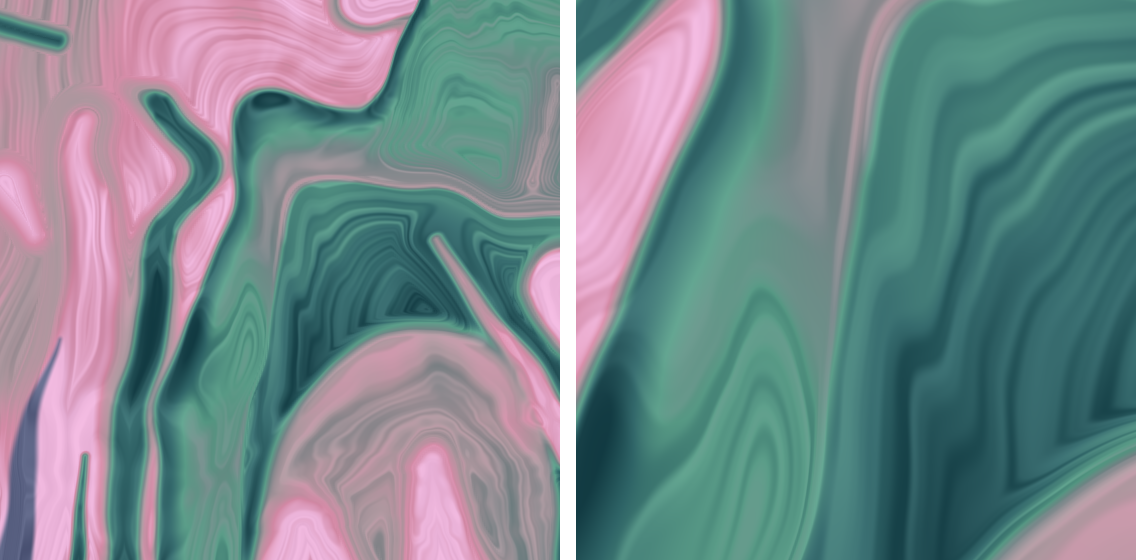
Left: the whole. Right: its middle third, enlarged.
Give the GLSL for this background, as a WebGL 2 fragment shader.

```glsl
#version 300 es
precision highp float;
// Poured marble paint: pink and rose folds around green, teal and grey flows.
#define WARP 0.055
#define SWIRL 0.13
#define VARIATION 2.0
#define STREAK_FREQ 75.0
#define HAIR_FREQ 210.0
#define STREAK_TONE 0.75
#define HAIR_TONE 0.45
#define HAIR_LIGHT 0.07
#define SAMPLES 2

uniform vec2 u_resolution;
out vec4 fragColor;

// Paint tones, ordered as they blend into each other
const vec3 PAINT[7] = vec3[7](
    vec3(0.11, 0.27, 0.30),   // deep teal
    vec3(0.22, 0.43, 0.44),   // teal
    vec3(0.36, 0.62, 0.54),   // green
    vec3(0.46, 0.52, 0.53),   // grey
    vec3(0.68, 0.59, 0.62),   // mauve
    vec3(0.83, 0.54, 0.65),   // rose
    vec3(0.92, 0.70, 0.85));  // pink
const vec3 SLATE = vec3(0.34, 0.37, 0.50);

float hash(vec2 p) {
    vec3 q = fract(p.xyx * 0.1031);
    q += dot(q, q.yzx + 33.33);
    return fract((q.x + q.y) * q.z);
}

float noise(vec2 p) {
    vec2 i = floor(p), f = fract(p);
    f = f * f * (3.0 - 2.0 * f);
    return mix(mix(hash(i), hash(i + vec2(1, 0)), f.x),
               mix(hash(i + vec2(0, 1)), hash(i + vec2(1, 1)), f.x), f.y);
}

float fbm(vec2 p) {
    float sum = 0.0, amp = 0.53;
    for (int i = 0; i < 4; i++) {
        sum += amp * noise(p);
        p = mat2(1.6, 1.2, -1.2, 1.6) * p + 7.3;
        amp *= 0.5;
    }
    return sum;
}

float smoothMax(float a, float b, float k) {
    float h = max(k - abs(a - b), 0.0) / k;
    return max(a, b) + h * h * k * 0.25;
}

// Distance to a tapered stroke
float stroke(vec2 p, vec2 a, vec2 b, float ra, float rb) {
    vec2 v = b - a;
    float t = clamp(dot(p - a, v) / dot(v, v), 0.0, 1.0);
    return length(p - a - v * t) - mix(ra, rb, t);
}

// Lays a shape over the paint; x is the tone, y the streak coordinate
void pour(inout vec2 paint, float d, float tone, float soft) {
    paint = mix(paint, vec2(tone, d), smoothstep(soft, -soft, d));
}

vec3 marble(vec2 uv) {
    vec2 p = uv + WARP * (vec2(noise(uv * 4.0 + 3.0), noise(uv * 4.0 + 19.0)) - 0.5);
    p += 0.3 * WARP * (vec2(noise(uv * 11.0 + 31.0), noise(uv * 11.0 + 47.0)) - 0.5);
    vec2 curl = vec2(noise(p * 3.0 + 5.0), noise(p * 3.0 + 11.0));
    float swirl = fbm(p * 2.6 + 1.9 * curl) - 0.5;
    float fold = fbm(vec2(p.x * 7.0, p.y * 2.3) + 2.2 * curl) - 0.5;
    float vary = VARIATION * swirl;

    // Outlines of the large flows
    float shore = 0.29 + 0.14 * smoothstep(0.28, 0.68, p.y);
    float crest = 0.84 - 0.04 * exp(-pow((p.x - 0.62) / 0.07, 2.0))
                + 0.24 * smoothstep(0.63, 0.80, p.x);
    float green = smoothMax(shore - p.x, p.y - crest, 0.10);
    float bank = 0.455 + 0.065 * smoothstep(0.1, 0.6, p.y);
    float brow = 0.67 - 0.045 * smoothstep(0.75, 0.9, p.x);
    float basin = smoothMax(bank - p.x, p.y - brow, 0.08);
    float dome = (length((p - vec2(0.745, 0.0)) / vec2(0.265, 0.42)) - 1.0) * 0.27;
    float upper = smoothstep(0.35, 0.65, p.y);

    // Rose ground with pale columns
    vec2 paint = vec2(4.95 + 3.6 * fold, green);
    float column = stroke(p, vec2(0.16, 0.79), vec2(0.12, -0.05), 0.022, 0.085);
    pour(paint, column - 0.025, 4.2 + vary, 0.025);
    pour(paint, column, 5.9 + 0.8 * vary, 0.02);
    pour(paint, stroke(p, vec2(0.02, 0.68), vec2(0.05, 0.58), 0.04, 0.02), 5.9, 0.03);
    float cap = stroke(p, vec2(0.66, 1.02), vec2(0.75, 1.04), 0.055, 0.055);
    pour(paint, cap - 0.018, 3.3, 0.016);
    pour(paint, cap, 6.0, 0.008);

    // Narrow dark river and side blades
    float bend = 0.23 + 0.03 * smoothstep(0.0, 0.5, p.y)
               + 0.12 * exp(-pow((p.y - 0.70) / 0.1, 2.0));
    float river = smoothMax(0.8 * abs(p.x - bend) - 0.023, p.y - 0.84, 0.03);
    pour(paint, river - 0.016, 3.9 + vary, 0.016);
    pour(paint, river, 0.5 + vary, 0.009);
    pour(paint, stroke(p, vec2(-0.02, 0.97), vec2(0.11, 0.935), 0.014, 0.014), 0.5, 0.014);
    pour(paint, stroke(p, vec2(0.14, -0.02), vec2(0.165, 0.19), 0.014, 0.006), 0.6, 0.009);
    float blade = stroke(p, vec2(0.02, -0.03), vec2(0.095, 0.39), 0.036, 0.002);

    // Green mass with a dark rim, then the teal basin
    pour(paint, green, 0.4 + vary, 0.012);
    pour(paint, green + 0.04, 2.0 + 0.9 * vary, 0.03);
    pour(paint, stroke(p, vec2(1.0, 0.86), vec2(0.95, 0.70), 0.02, 0.03), 3.7 + vary, 0.05);
    pour(paint, basin - 0.015 - 0.035 * upper, 2.0 + 1.1 * upper + vary, 0.035);
    pour(paint, basin - 0.005, mix(1.6, 4.9, upper), 0.007);
    pour(paint, basin, 1.3 - 1.25 * exp(-9.0 * max(dome, 0.0)) + vary, 0.008);

    // Pale sliver and corner patch
    float sliver = stroke(p, vec2(0.77, 0.57), vec2(1.03, 0.17), 0.008, 0.034);
    pour(paint, sliver - 0.035, 0.25 + vary, 0.035);
    pour(paint, sliver, 4.0 + 1.6 * smoothstep(0.8, 1.0, p.x), 0.010);
    float corner = stroke(p, vec2(1.01, 0.49), vec2(1.05, 0.40), 0.065, 0.065);
    pour(paint, corner - 0.02, 3.2, 0.018);
    pour(paint, corner, 5.9, 0.010);

    // Grey dome with pink peaks
    pour(paint, dome, 3.5 + 1.5 * vary, 0.016);
    float peaks = min(stroke(p, vec2(0.57, -0.06), vec2(0.56, 0.06), 0.10, 0.05),
                      stroke(p, vec2(0.80, -0.06), vec2(0.755, 0.17), 0.075, 0.025));
    pour(paint, peaks - 0.02, 4.6 + vary, 0.03);
    pour(paint, peaks, 5.9 + 0.5 * vary, 0.02);

    // Streaks that follow the flows, faded where too fine to draw
    float flow = paint.y + SWIRL * swirl;
    float step_ = fwidth(flow);
    float streak = noise(vec2(flow * STREAK_FREQ, p.y * 3.0)) - 0.5;
    float hair = noise(vec2(flow * HAIR_FREQ, p.y * 5.0 + 40.0)) - 0.5;
    streak *= clamp(1.5 - step_ * STREAK_FREQ, 0.0, 1.0);
    hair *= clamp(1.5 - step_ * HAIR_FREQ, 0.0, 1.0);
    float tone = clamp(paint.x + STREAK_TONE * streak + HAIR_TONE * hair, 0.0, 5.999);
    int k = int(tone);
    vec3 color = mix(PAINT[k], PAINT[k + 1], fract(tone));
    color = mix(color, SLATE + 0.1 * streak, smoothstep(0.006, -0.006, blade));
    return color + HAIR_LIGHT * (hair + 0.5 * streak);
}

void main() {
    vec3 sum = vec3(0.0);
    for (int i = 0; i < SAMPLES * SAMPLES; i++) {
        vec2 offset = (vec2(i % SAMPLES, i / SAMPLES) + 0.5) / float(SAMPLES) - 0.5;
        sum += marble((gl_FragCoord.xy + offset) / u_resolution.y);
    }
    fragColor = vec4(sum / float(SAMPLES * SAMPLES), 1.0);
}
```
